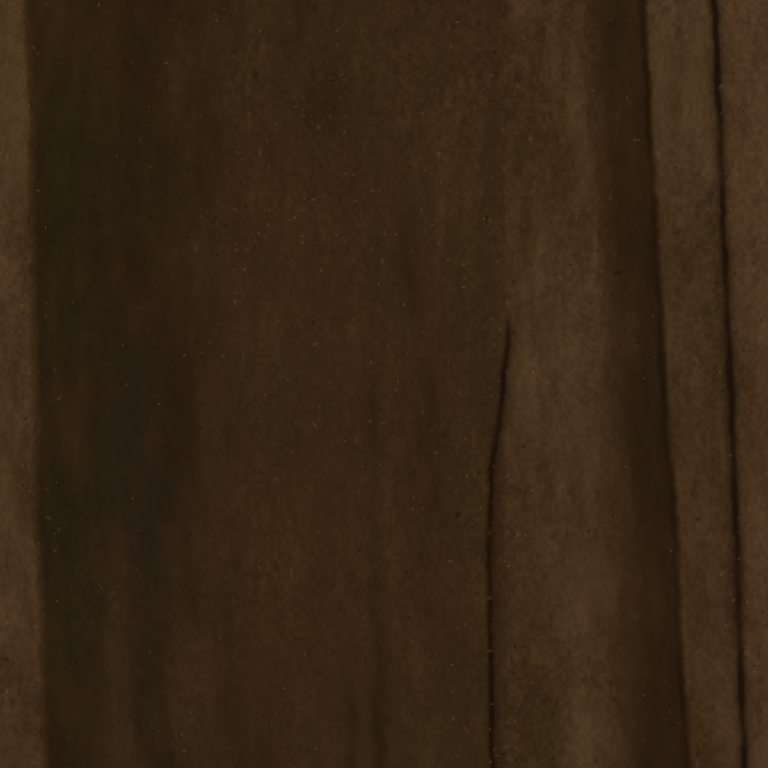
This texture is drawn by a Shadertoy shader. Its source:

```glsl
// Dark weathered brown wood: soft upright bands, narrow cracks, fine grit and pale flakes.

const vec3 SHADOW = vec3(0.150, 0.107, 0.056);
const vec3 BROWN = vec3(0.209, 0.145, 0.077);
const vec3 TAN = vec3(0.294, 0.216, 0.132);
const vec3 CRACK = vec3(0.100, 0.062, 0.030);
const vec3 FLAKE = vec3(0.42, 0.33, 0.21);
const vec3 RED_TINT = vec3(0.012, -0.003, 0.002);
const vec3 OLIVE_TINT = vec3(-0.008, 0.001, -0.006);
const vec3 GREY_TINT = vec3(0.000, 0.002, 0.010);
const float STREAK_AMOUNT = 0.46;
const float FIBER_AMOUNT = 0.32;
const float GRIT_AMOUNT = 0.068;
const float FLAKE_SHARE = 0.20;

float hash(vec2 p) {
    vec3 q = fract(vec3(p.xyx) * 0.1031);
    q += dot(q, q.yzx + 33.33);
    return fract((q.x + q.y) * q.z);
}

float noise(vec2 p) {
    vec2 i = floor(p), f = fract(p);
    f = f * f * (3.0 - 2.0 * f);
    return mix(mix(hash(i), hash(i + vec2(1, 0)), f.x),
               mix(hash(i + vec2(0, 1)), hash(i + vec2(1, 1)), f.x), f.y);
}

float fbm(vec2 p) {
    float sum = 0.0, amp = 0.5;
    for (int i = 0; i < 4; i++) {
        sum += amp * noise(p);
        p = p * 2.03 + 17.7;
        amp *= 0.5;
    }
    return sum / 0.9375;
}

float edge(float d, float width) { return smoothstep(-width, width, d); }

float ridge(float d, float width) { return exp(-d * d / (width * width)); }

// Small slanted chips scattered one per cell; share is the fraction of filled cells.
float chips(vec2 p, float cells, float share, float seed) {
    vec2 key = floor(p * cells) + seed;
    vec2 d = fract(p * cells) - 0.3 - 0.4 * vec2(hash(key + 3.1), hash(key + 7.7));
    float angle = 3.14159 * hash(key + 11.3);
    d = mat2(cos(angle), -sin(angle), sin(angle), cos(angle)) * d;
    float size = mix(0.10, 0.28, hash(key + 19.9));
    float body = 1.0 - smoothstep(0.4, 1.2, length(d / vec2(size, size * 0.6)));
    return body * step(hash(key), share) * mix(0.2, 1.0, hash(key + 23.0));
}

void mainImage(out vec4 fragColor, in vec2 fragCoord) {
    vec2 uv = fragCoord / iResolution.xy;
    float down = 1.0 - uv.y;
    // Borders fray in two dimensions, so each one crumbles differently
    float ragged = 0.006 * (fbm(uv * vec2(40.0, 45.0)) - 0.5)
                 + 0.007 * (noise(uv * vec2(8.0, 6.0)) - 0.5);
    float x = uv.x + ragged;

    // Signed distances to the leaning borders and cracks
    float leftRim = x - mix(0.034, 0.060, down);
    float fold = x - mix(0.838, 0.898, down);
    float longCrack = x - mix(0.931, 0.972, down);
    float shortCrack = x - 0.638 - 0.026 * (1.0 - smoothstep(0.40, 0.68, down));
    float below = smoothstep(0.40, 0.44, down);

    // Broad light and dark bands, left to right
    float sway = 0.035 * sin(down * 5.0 + 0.6) + 0.03 * (noise(vec2(4.0, down * 3.0)) - 0.5);
    float tone = 0.78;
    tone = mix(tone, 0.13, edge(leftRim, 0.009));
    tone = mix(tone, 0.42, edge(x - 0.235 - sway, 0.085));
    tone = mix(tone, 0.70, edge(x - 0.655, 0.015));
    tone = mix(tone, 0.21, edge(x - mix(0.768, 0.835, down), 0.025));
    tone = mix(tone, 0.78, edge(fold, 0.007));
    tone = mix(tone, 0.90, edge(longCrack, 0.010));

    // Soft inner streaks
    float bend = 0.025 * sin(down * 4.0) + 0.04 * (fbm(uv * vec2(3.0, 2.0)) - 0.5);
    float streak = fbm(vec2((uv.x + bend) * 16.0, uv.y * 2.3));
    float fiber = fbm(vec2((uv.x + bend) * 60.0, uv.y * 14.0) + 40.0);
    tone += STREAK_AMOUNT * (streak - 0.5) + FIBER_AMOUNT * (fiber - 0.5);
    tone += 0.30 * (fbm(uv * vec2(12.0, 9.0) + 60.0) - 0.5);
    tone -= 0.26 * ridge(x - 0.492 + 0.3 * bend, 0.012) * smoothstep(0.3, 0.6, down);
    tone -= 0.16 * ridge(x - 0.215, 0.040) * ridge(down - 0.6, 0.22);
    tone += 0.16 * ridge(x - 0.155, 0.022) * smoothstep(0.45, 0.8, down);
    tone = clamp(tone, 0.0, 1.05);

    vec3 color = mix(SHADOW, BROWN, smoothstep(0.0, 0.5, tone));
    color = mix(color, TAN, smoothstep(0.45, 1.0, tone));

    // Slow shifts of hue
    color += RED_TINT * (0.5 * edge(longCrack, 0.02) + 1.4 * (fbm(uv * vec2(9.0, 4.0) + 5.0) - 0.5));
    color += OLIVE_TINT * ridge(x - 0.08, 0.045) * (1.0 - 0.6 * down);
    color += GREY_TINT * ridge(x - 0.18, 0.06) * smoothstep(0.3, 0.6, down);

    // Fine grit, rougher on the lit bands and in scattered patches
    float grit = 0.6 * noise(uv * vec2(240.0, 190.0)) + 0.4 * noise(uv * vec2(120.0, 80.0) + 31.0) - 0.5;
    float rough = mix(0.35, 1.0, smoothstep(0.2, 0.75, tone)) * mix(0.4, 1.5, fbm(uv * 9.0 + 90.0));
    color += GRIT_AMOUNT * rough * grit * vec3(1.0, 0.85, 0.65);

    // Continuous cracks of varying depth, inside a soft shadow
    float wear = mix(0.5, 1.0, smoothstep(0.25, 0.65, fbm(uv * vec2(10.0, 18.0) + 70.0)));
    float dark = 0.75 * wear * ridge(longCrack, 0.0045) + 0.36 * ridge(longCrack, 0.011);
    dark += below * (0.85 * wear * ridge(shortCrack, 0.0036) + 0.28 * ridge(shortCrack - 0.004, 0.010));
    dark += 0.60 * wear * ridge(fold + 0.003, 0.0045) + 0.12 * ridge(fold + 0.008, 0.014);
    color = mix(color, CRACK, clamp(dark, 0.0, 0.92));

    // Pale flakes gather near the cracks and the upper middle; dark pits are rare
    float gather = ridge(x - 0.41, 0.11) * ridge(down - 0.25, 0.22)
                 + 0.9 * ridge(x - 0.65, 0.05) + 0.7 * ridge(longCrack, 0.03)
                 + 0.5 * ridge(leftRim, 0.03) + 0.14;
    float flakes = chips(uv, 90.0, FLAKE_SHARE * gather, 0.0) + 0.8 * chips(uv, 57.0, FLAKE_SHARE * gather, 80.0);
    color = mix(color, FLAKE, clamp(0.42 * flakes, 0.0, 0.6));
    float pits = chips(uv, 38.0, 0.03, 150.0) + chips(uv, 80.0, 0.16 * gather, 210.0);
    color = mix(color, CRACK, clamp(0.5 * pits, 0.0, 0.7));

    fragColor = vec4(clamp(color, 0.0, 1.0), 1.0);
}
```
